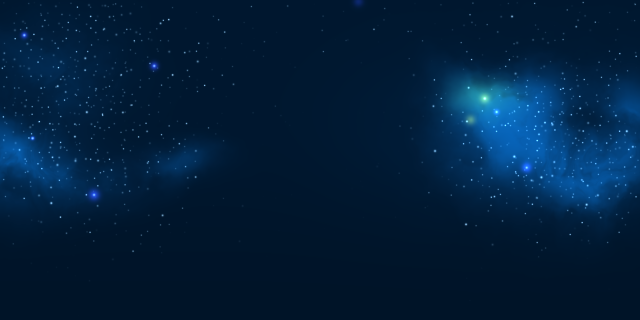
Give the GLSL for this background, as a Shadertoy shader.

```glsl
// Dark blue night sky with two glowing nebulae at the sides and scattered stars.
#define SKY vec3(0.0, 0.088, 0.178)
#define CLOUD_TINT vec3(0.025, 0.27, 0.49)
#define TEAL vec3(0.10, 0.22, 0.03)
#define GOLD vec3(0.36, 0.34, 0.02)
#define VIOLET vec3(0.12, 0.16, 0.62)
#define STAR_COLOR vec3(0.60, 0.74, 0.82)
#define WARP 0.10
#define STAR_LAYERS 3

float hash(vec2 p) {
    return fract(sin(dot(p, vec2(127.1, 311.7))) * 43758.545);
}

float noise(vec2 p) {
    vec2 cell = floor(p), f = fract(p);
    f = f * f * (3.0 - 2.0 * f);
    return mix(mix(hash(cell), hash(cell + vec2(1, 0)), f.x),
               mix(hash(cell + vec2(0, 1)), hash(cell + vec2(1, 1)), f.x), f.y);
}

float fbm(vec2 p) {
    float sum = 0.0, amp = 0.5;
    for (int i = 0; i < 5; i++) {
        sum += amp * noise(p);
        p = mat2(1.6, 1.2, -1.2, 1.6) * p + 7.3;
        amp *= 0.5;
    }
    return sum;
}

// Soft ellipse with its peak of one at the center
float blob(vec2 p, vec2 center, vec2 radius) {
    vec2 d = (p - center) / radius;
    return exp(-dot(d, d));
}

float leftCloud(vec2 p) {
    float d = 0.62 * blob(p, vec2(0.00, 0.53), vec2(0.13, 0.09));
    d += 0.48 * blob(p, vec2(0.14, 0.47), vec2(0.15, 0.08));
    d += 0.28 * blob(p, vec2(0.32, 0.42), vec2(0.15, 0.06));
    d += 0.34 * blob(p, vec2(0.56, 0.50), vec2(0.11, 0.055));
    d += 0.24 * blob(p, vec2(0.16, 0.77), vec2(0.20, 0.16));
    return d + 0.16 * blob(p, vec2(0.05, 0.40), vec2(0.20, 0.10));
}

float rightCloud(vec2 p) {
    float d = 0.50 * blob(p, vec2(1.49, 0.66), vec2(0.11, 0.12));
    d += 0.50 * blob(p, vec2(1.62, 0.68), vec2(0.12, 0.09));
    d += 0.52 * blob(p, vec2(1.62, 0.53), vec2(0.16, 0.10));
    d += 0.68 * blob(p, vec2(1.86, 0.45), vec2(0.15, 0.12));
    d += 0.60 * blob(p, vec2(1.98, 0.61), vec2(0.10, 0.11));
    d += 0.22 * blob(p, vec2(1.74, 0.56), vec2(0.32, 0.22));
    return d * (1.0 - 0.6 * blob(p, vec2(1.85, 0.62), vec2(0.09, 0.05)));
}

// One jittered star per grid cell, thinned out by coverage
float starLayer(vec2 p, float density, float seed, float coverage) {
    vec2 cell = floor(p * density), id = cell + seed;
    vec2 jitter = 0.2 + 0.6 * vec2(hash(id), hash(id + 19.7));
    float size = mix(0.0022, 0.0036, pow(hash(id + 41.3), 5.0));
    float brightness = mix(0.2, 1.0, pow(hash(id + 73.1), 2.5));
    float shown = smoothstep(0.0, 0.15, coverage - hash(id + 5.9));
    return shown * brightness * blob(p, (cell + jitter) / density, vec2(size));
}

// Colored halo around a small bright core
vec3 glowStar(vec2 p, vec2 center, float radius, vec3 tint) {
    return tint * blob(p, center, vec2(radius))
         + STAR_COLOR * 0.7 * blob(p, center, vec2(0.0035));
}

void mainImage(out vec4 fragColor, in vec2 fragCoord) {
    vec2 p = fragCoord / iResolution.xy * vec2(2.0, 1.0);

    // Sky, slightly darker toward the bottom
    vec3 color = SKY * mix(0.88, 1.03, smoothstep(0.0, 0.7, p.y));
    color += CLOUD_TINT * 0.05 * blob(p, vec2(1.30, 0.58), vec2(0.30, 0.25));

    // Nebulae, bent and broken up by noise
    vec2 bend = vec2(fbm(p * 6.0), fbm(p * 6.0 + 31.0)) - 0.48;
    vec2 q = p + WARP * bend;
    float wisps = smoothstep(0.18, 0.72, fbm(p * 7.0 + 2.0 * bend + 11.0));
    float density = (leftCloud(q) + rightCloud(q)) * mix(0.50, 1.30, wisps);
    color += CLOUD_TINT * min(density, 1.15);
    color += TEAL * blob(q, vec2(1.51, 0.69), vec2(0.085, 0.06));

    // Scattered stars, dense around both nebulae
    float coverage = 0.75 * blob(p, vec2(0.24, 0.69), vec2(0.38, 0.36));
    coverage += 0.80 * blob(p, vec2(1.76, 0.56), vec2(0.34, 0.28));
    coverage += 0.12 * smoothstep(0.65, 1.0, p.y);
    for (int i = 0; i < STAR_LAYERS; i++) {
        float layer = float(i);
        color += STAR_COLOR * starLayer(p, 19.0 + 8.0 * layer, 17.0 * layer, coverage);
    }

    // Larger glowing stars
    color += glowStar(p, vec2(0.482, 0.794), 0.012, VIOLET);
    color += glowStar(p, vec2(0.076, 0.890), 0.010, VIOLET);
    color += glowStar(p, vec2(0.294, 0.391), 0.016, VIOLET);
    color += glowStar(p, vec2(1.646, 0.476), 0.014, VIOLET);
    color += glowStar(p, vec2(1.552, 0.650), 0.008, VIOLET);
    color += glowStar(p, vec2(0.102, 0.568), 0.006, VIOLET);
    color += glowStar(p, vec2(1.515, 0.692), 0.014, GOLD);
    color += 0.8 * GOLD * blob(p, vec2(1.471, 0.625), vec2(0.014));
    color += 0.4 * VIOLET * blob(p, vec2(1.120, 0.995), vec2(0.015));

    fragColor = vec4(clamp(color, 0.0, 1.0), 1.0);
}
```
